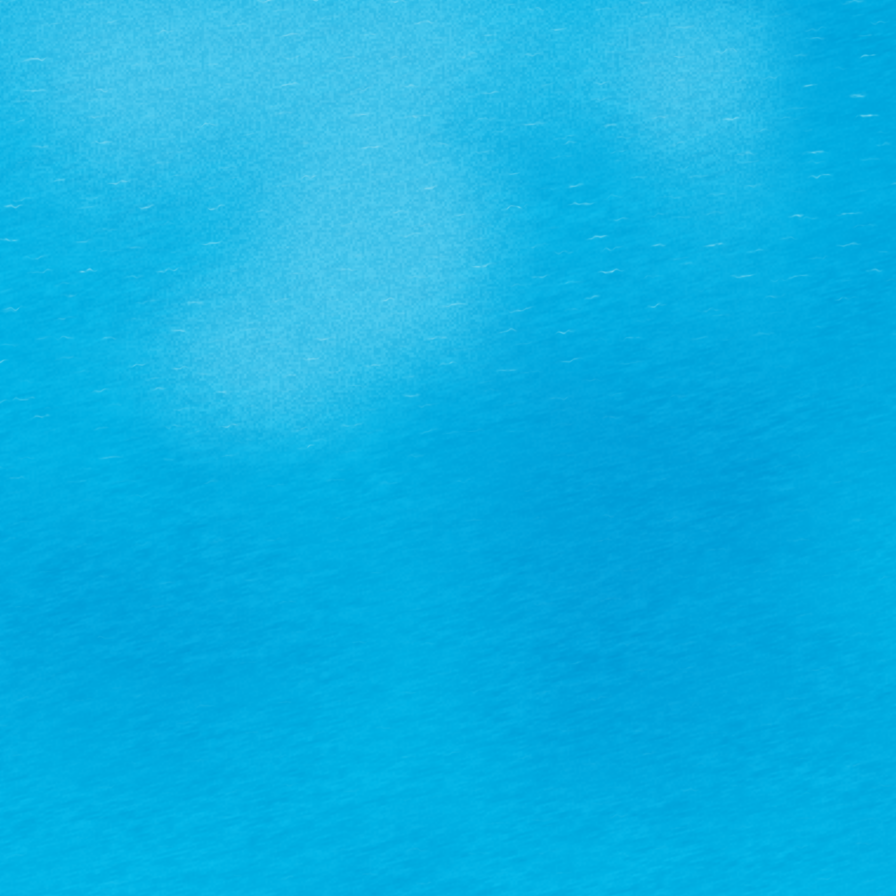
Reproduce this texture procedurally as a three.js fragment shader.

```glsl
varying vec2 vUv;

const vec3 DEEP = vec3(0.0, 0.632, 0.855);
const vec3 SHALLOW = vec3(0.0, 0.703, 0.895);
const vec3 HAZE = vec3(0.27, 0.77, 0.92);
const vec3 FOAM = vec3(0.58, 0.87, 0.95);

const vec2 CAP_CELL = vec2(0.072, 0.034);
const float CAP_HALF_LENGTH = 0.019;
const float CAP_HALF_WIDTH = 0.0014;
const float CAP_SLOPE = 0.10;
const float CAP_STRENGTH = 0.75;
const float RIPPLE_SLOPE = 0.24;
const float RIPPLE_STRENGTH = 0.062;
const float GRAIN_SCALE = 380.0;
const float GRAIN_STRENGTH = 0.11;

float hash(vec2 p) {
  vec3 q = fract(vec3(p.xyx) * 0.1031);
  q += dot(q, q.yzx + 33.33);
  return fract((q.x + q.y) * q.z);
}

float noise(vec2 p) {
  vec2 i = floor(p);
  vec2 f = fract(p);
  f = f * f * (3.0 - 2.0 * f);
  float low = mix(hash(i), hash(i + vec2(1.0, 0.0)), f.x);
  float high = mix(hash(i + vec2(0.0, 1.0)), hash(i + 1.0), f.x);
  return mix(low, high, f.y);
}

float fbm(vec2 p) {
  float sum = 0.0;
  float gain = 0.5;
  for (int i = 0; i < 4; i++) {
    sum += gain * noise(p);
    p = mat2(1.6, 1.2, -1.2, 1.6) * p + 7.3;
    gain *= 0.5;
  }
  return sum / 0.9375;
}

float blob(vec2 p, vec2 centre, vec2 radius) {
  vec2 d = (p - centre) / radius;
  return exp(-dot(d, d));
}

// Soft pale patches over a wide faint veil in the upper water
float hazeAmount(vec2 p) {
  float h = blob(p, vec2(0.43, 0.75), vec2(0.12, 0.13));
  h += 0.75 * blob(p, vec2(0.28, 0.59), vec2(0.15, 0.12));
  h += 0.75 * blob(p, vec2(0.14, 0.93), vec2(0.19, 0.15));
  h += 0.55 * blob(p, vec2(0.44, 0.95), vec2(0.22, 0.12));
  h += 0.75 * blob(p, vec2(0.77, 0.91), vec2(0.12, 0.13));
  h += 0.34 * blob(p, vec2(0.36, 0.82), vec2(0.48, 0.28));
  return smoothstep(0.05, 1.2, h + 0.5 * (fbm(p * 6.0) - 0.5));
}

// Broad darker pools
float depthAmount(vec2 p) {
  float d = blob(p, vec2(0.71, 0.46), vec2(0.24, 0.15));
  d += 0.8 * blob(p, vec2(0.18, 0.28), vec2(0.26, 0.12));
  d += 0.9 * blob(p, vec2(0.76, 0.22), vec2(0.19, 0.15));
  d += 0.65 * blob(p, vec2(0.98, 0.84), vec2(0.18, 0.25));
  return clamp(0.14 + 0.7 * d + 0.8 * (fbm(p * 5.0 + 13.0) - 0.5), 0.0, 1.0);
}

// One tilted, broken dash in each jittered cell
float whitecaps(vec2 p, float seed) {
  vec2 g = p / CAP_CELL + seed;
  g.x += 3.0 * hash(vec2(floor(g.y), seed));
  vec2 id = floor(g);
  float pick = hash(id + 5.7);
  vec2 jitter = vec2(hash(id + 21.0), hash(id + 47.0)) - 0.5;
  vec2 d = (fract(g) - 0.5 - jitter * vec2(0.4, 0.5)) * CAP_CELL;
  d.y -= CAP_SLOPE * d.x + 0.004 * (noise(p * vec2(170.0, 90.0)) - 0.5);
  float halfLength = CAP_HALF_LENGTH * mix(0.55, 1.0, hash(id + 83.0));
  float along = 1.0 - smoothstep(0.2, 1.0, abs(d.x) / halfLength);
  float across = exp(-d.y * d.y / (CAP_HALF_WIDTH * CAP_HALF_WIDTH));
  float broken = mix(0.15, 1.0, noise(p * vec2(240.0, 380.0)));
  return along * across * broken * mix(0.25, 1.0, pick);
}

void main() {
  vec2 p = vUv;
  float haze = hazeAmount(p);
  vec3 colour = mix(SHALLOW, DEEP, depthAmount(p));
  colour = mix(colour, HAZE, haze);

  // Fine slanted ripples in uneven patches, softened under the haze
  vec2 r = vec2(p.x, p.y - RIPPLE_SLOPE * p.x);
  float ripple = 0.45 * noise(r * vec2(38.0, 150.0)) + 0.55 * noise(r * vec2(110.0, 340.0));
  float patches = mix(0.5, 1.3, noise(p * vec2(14.0, 22.0)));
  colour += (ripple - 0.5) * RIPPLE_STRENGTH * patches * vec3(0.7, 1.0, 0.75) * (1.0 - 0.5 * haze);

  // Speckle, strongest where the haze lies
  float grain = noise(p * GRAIN_SCALE) - 0.5;
  colour += grain * GRAIN_STRENGTH * mix(0.25, 1.0, smoothstep(0.0, 0.6, haze)) * vec3(1.0, 0.5, 0.3);

  // Whitecaps fade out toward the lower and right-hand water
  float caps = whitecaps(p, 2.0) + 0.4 * whitecaps(p, 31.4);
  float height = p.y - 0.32 * max(p.x - 0.35, 0.0);
  float reach = mix(0.15, 1.0, smoothstep(0.4, 0.6, height));
  colour = mix(colour, FOAM, clamp(caps * reach * CAP_STRENGTH, 0.0, 1.0));

  gl_FragColor = vec4(clamp(colour, 0.0, 1.0), 1.0);
}
```
